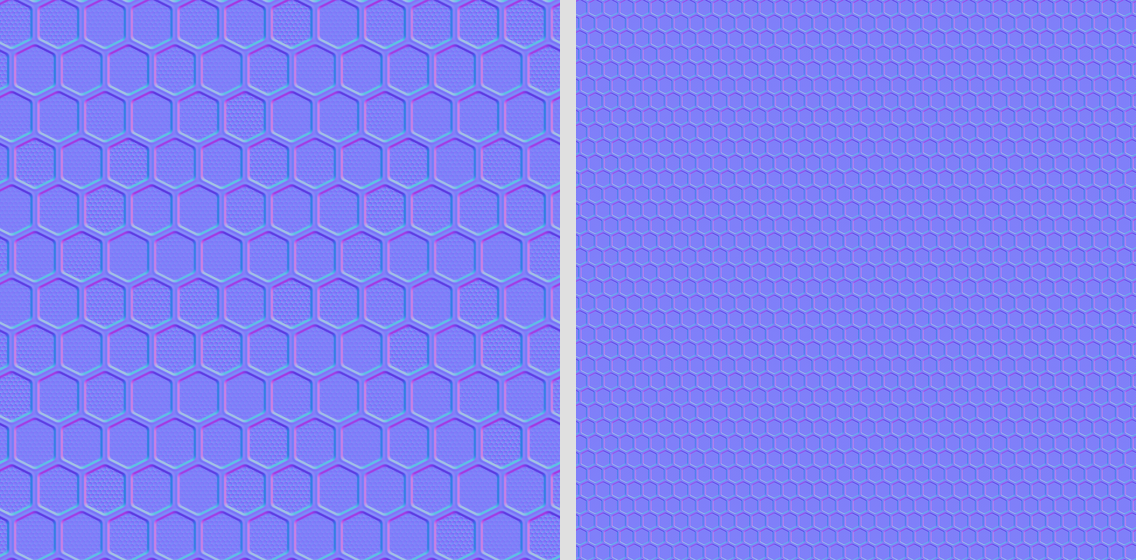
Left: one tile. Right: repeated 3 by 3.
Give the GLSL for this texture map, as a WebGL 1 fragment shader.

```glsl
precision highp float;
// Tangent-space normal map of raised honeycomb walls around finely dimpled, recessed cells.
uniform vec2 u_resolution;

const float CELLS = 12.0;                 // cells across and rows down, even so that it tiles
const vec2 DIMPLES = vec2(10.0, 12.0);    // dimples across and down one cell
const float WALL_HALF = 0.045;            // half width of the wall top
const float BEVEL = 0.06;                 // width of the sloping rim
const float DEPTH = 0.032;                // recess of the cell floor
const float DEPTH_VARIATION = 0.15;       // share of depth that differs per cell
const float GROOVE = 0.0045;              // depth of the seam along the wall top
const float CORNER = 0.06;                // softness of the cell corners
const float DIMPLE_MIN = 0.0022;          // depth of the faintest dimples
const float DIMPLE_MAX = 0.0064;          // depth of the strongest dimples
const float SAMPLE_STEP = 0.010;          // half span of the slope samples
const float BLUE_GAIN = 0.977;            // level of the blue channel

float hash(vec2 p) {
  return fract(sin(dot(p, vec2(127.1, 311.7))) * 43758.55);
}

vec2 gradient(vec2 corner) {
  float angle = 6.28318 * hash(mod(corner, CELLS) + 3.7);
  return vec2(cos(angle), sin(angle));
}

// Gradient noise that wraps after CELLS units
float noise(vec2 p) {
  vec2 i = floor(p);
  vec2 f = p - i;
  vec2 u = f * f * f * (f * (f * 6.0 - 15.0) + 10.0);
  vec2 e = vec2(1.0, 0.0);
  float low = mix(dot(gradient(i), f), dot(gradient(i + e.xy), f - e.xy), u.x);
  float high = mix(dot(gradient(i + e.yx), f - e.yx),
                   dot(gradient(i + e.xx), f - e.xx), u.x);
  return mix(low, high, u.y);
}

// Closest centre in a lattice of unit rows, every other row shifted by half
vec2 nearestCentre(vec2 p) {
  vec2 period = vec2(1.0, 2.0);
  vec2 evenStart = vec2(0.75, 0.5);
  vec2 oddStart = vec2(0.25, 1.5);
  vec2 a = floor((p - evenStart) / period + 0.5) * period + evenStart;
  vec2 b = floor((p - oddStart) / period + 0.5) * period + oddStart;
  return dot(p - a, p - a) < dot(p - b, p - b) ? a : b;
}

float smoothMin(float a, float b, float k) {
  float h = max(k - abs(a - b), 0.0) / k;
  return min(a, b) - h * h * k * 0.25;
}

// Distance inward from the hexagonal border, with rounded corners
float borderDistance(vec2 q) {
  vec2 toNeighbour = vec2(0.5, 1.0);
  float span = length(toNeighbour);
  vec2 axis = toNeighbour / span;
  float side = 0.5 - abs(q.x);
  float rising = 0.5 * span - abs(dot(q, axis));
  float falling = 0.5 * span - abs(dot(q, axis * vec2(-1.0, 1.0)));
  return smoothMin(side, smoothMin(rising, falling, CORNER), CORNER);
}

float surfaceHeight(vec2 p) {
  vec2 centre = nearestCentre(p);
  vec2 id = mod(centre, CELLS);
  float d = borderDistance(p - centre);

  // Grooved wall top, rim and floor
  float depth = DEPTH * (1.0 + DEPTH_VARIATION * (hash(id + 5.3) - 0.5));
  float height = -depth * smoothstep(WALL_HALF, WALL_HALF + BEVEL, d);
  height -= GROOVE * (1.0 - smoothstep(0.0, WALL_HALF, d));

  // Dimples, uneven from cell to cell and within each
  vec2 fine = p * DIMPLES;
  vec2 r = fine - nearestCentre(fine);
  float bowl = max(1.0 - 3.2 * dot(r, r), 0.0);
  float cellStrength = pow(hash(id), 2.0);
  float strength = clamp(cellStrength + 0.7 * noise(p), 0.0, 1.0);
  float floorMask = smoothstep(WALL_HALF + 0.5 * BEVEL, WALL_HALF + BEVEL + 0.02, d);
  height -= mix(DIMPLE_MIN, DIMPLE_MAX, strength) * bowl * floorMask;
  return height;
}

void main() {
  vec2 p = gl_FragCoord.xy / u_resolution * CELLS;
  vec2 e = vec2(SAMPLE_STEP, 0.0);
  vec2 slope = vec2(surfaceHeight(p + e.xy) - surfaceHeight(p - e.xy),
                    surfaceHeight(p + e.yx) - surfaceHeight(p - e.yx));
  vec3 normal = normalize(vec3(-slope / (2.0 * SAMPLE_STEP), 1.0));
  vec3 color = normal * 0.5 + 0.5;
  gl_FragColor = vec4(color * vec3(1.0, 1.0, BLUE_GAIN), 1.0);
}
```
